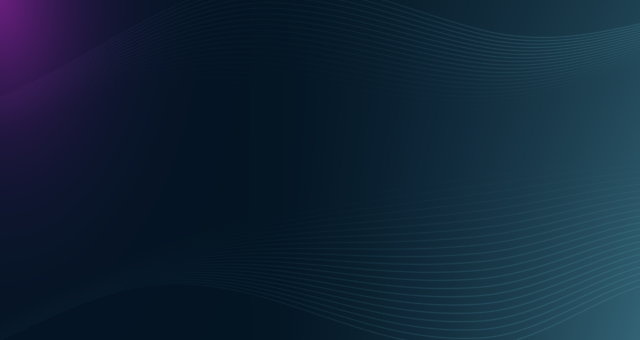
This background is drawn by a WebGL 2 fragment shader. Its source:

```glsl
#version 300 es
precision highp float;
// Dark navy backdrop with a violet corner, a teal glow and two fans of fine wavy lines.

uniform vec2 u_resolution;
out vec4 fragColor;

const float PI = 3.14159265;

const vec3 NAVY = vec3(0.013, 0.080, 0.136);
const vec3 TEAL = vec3(0.180, 0.360, 0.430);
const vec3 VIOLET = vec3(0.420, 0.120, 0.500);
const vec3 INDIGO = vec3(0.020, 0.030, 0.110);
const vec3 LINE_TEAL = vec3(0.270, 0.530, 0.600);
const vec3 LINE_VIOLET = vec3(0.400, 0.200, 0.540);

const float GLOW_START = 0.38;               // where the teal begins, in widths
const float GLOW_POWER = 1.55;
const vec2 VIOLET_REACH = vec2(0.11, 0.33);  // falloff from the top left corner
const float VIOLET_POWER = 1.3;
const float LINE_HALF_WIDTH = 0.0014;        // in canvas heights
const float LINE_SOFTNESS = 0.0032;
const float UPPER_LINES = 21.0;
const float LOWER_LINES = 22.0;

// Cosine wave that bends down at the left end and up at the right end.
float wave(float x, float middle, float height, float crest, float halfPeriod,
           float leftDrop, float rightLift) {
    float y = middle + height * cos(PI * (x - crest) / halfPeriod);
    y -= leftDrop * pow(max(0.0, 1.0 - x / crest), 1.5);
    return y + rightLift * smoothstep(0.75, 1.0, x);
}

// Coverage of evenly spread lines; t runs from 0 to 1 across the fan.
float fanLines(float t, float count) {
    float pixel = 1.0 / u_resolution.y;
    float n = t * count;
    float slope = max(length(vec2(dFdx(n), dFdy(n))), 1e-5);
    float d = abs(n - floor(n + 0.5)) / slope * pixel;
    float soft = max(LINE_SOFTNESS, 0.75 * pixel);
    float line = 1.0 - smoothstep(LINE_HALF_WIDTH - soft, LINE_HALF_WIDTH + soft, d);
    float inside = step(-0.5, n) * step(n, count + 0.5);
    // Lines packed tighter than the pixel grid melt into a haze.
    return inside * mix(line, 0.4, smoothstep(0.35, 0.7, slope));
}

vec3 background(vec2 uv) {
    float glow = pow(clamp((uv.x - GLOW_START) / (1.0 - GLOW_START), 0.0, 1.0), GLOW_POWER);
    glow *= mix(1.10, 0.62, uv.y);
    vec3 color = mix(NAVY, TEAL, glow);

    // Faint blue veil where the dark meets the teal
    vec2 veil = (uv - vec2(0.69, 0.58)) / vec2(0.12, 0.28);
    color += vec3(0.0, 0.001, 0.010) * exp(-dot(veil, veil));

    // Violet corner with a wider indigo rim
    vec2 corner = vec2(uv.x, 1.0 - uv.y) / VIOLET_REACH;
    float reach = length(corner);
    color = mix(color, INDIGO + NAVY * 0.5, 0.6 * exp(-0.28 * reach * reach));
    return mix(color, VIOLET, 0.95 * exp(-pow(reach, VIOLET_POWER)));
}

void main() {
    vec2 uv = gl_FragCoord.xy / u_resolution;
    float x = uv.x;
    vec3 color = background(uv);

    // Upper fan, strongest along its top edge
    float upperTop = wave(x, 0.968, 0.09, 0.42, 0.465, 0.17, 0.026);
    float upperBase = 0.60 + 0.18 * x + 0.08 * sin(2.0 * PI * x);
    float upperT = (upperTop - uv.y) / (upperTop - upperBase);
    float upperFade = 1.0 - smoothstep(0.1, 1.0, upperT);
    float upperAlpha = 0.07 + 0.27 * smoothstep(0.4, 0.95, x);
    upperAlpha += 0.14 * (1.0 - smoothstep(0.0, 0.28, x));
    float upper = fanLines(upperT, UPPER_LINES) * upperFade * upperAlpha;

    // Lower fan, strongest along its bottom edge
    float lowerBase = wave(x, 0.073, 0.093, 0.27, 0.46, 0.05, 0.06);
    float lowerTop = 0.07 + 0.95 * x - 0.45 * x * x;
    float lowerT = (uv.y - lowerBase) / (lowerTop - lowerBase);
    float lowerFade = 1.0 - smoothstep(0.2, 1.05, lowerT);
    float lowerAlpha = 0.07 + 0.27 * smoothstep(0.25, 0.9, x);
    float lower = fanLines(lowerT, LOWER_LINES) * lowerFade * lowerAlpha;

    vec3 lineColor = mix(LINE_VIOLET, LINE_TEAL, smoothstep(0.05, 0.3, x));
    color = mix(color, lineColor, upper);
    color = mix(color, LINE_TEAL, lower);
    fragColor = vec4(color, 1.0);
}
```
